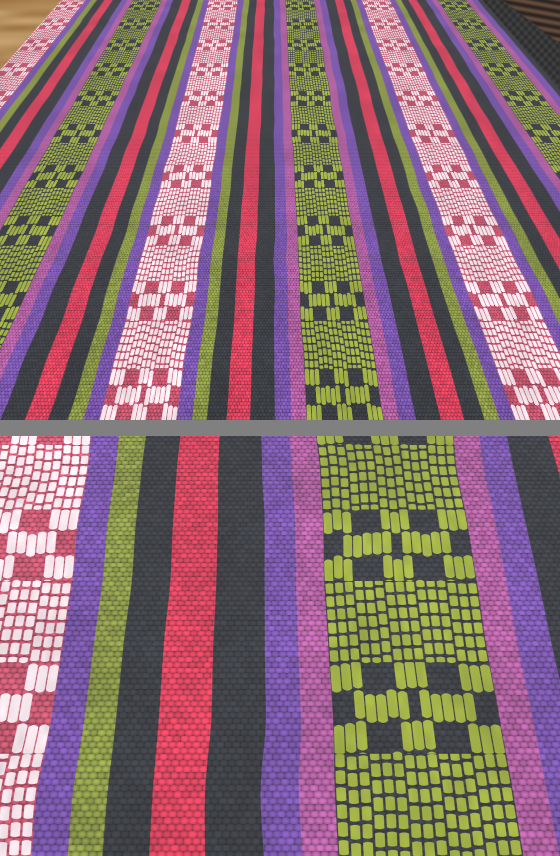
Top: the whole. Bottom: its middle third, enlarged.
This texture is drawn by a Shadertoy shader. Its source:

```glsl
// Striped handwoven cloth receding in perspective, with white and olive bands of brocade floats.

const float REPEAT = 0.63;       // width of one full stripe sequence
const float BAND = 0.059;        // half width of a brocade band
const float MOTIF = 0.1152;      // depth of one brocade motif
const float THREAD = 0.0055;     // width of one warp thread
const vec2 VANISH = vec2(0.651, -0.575);

const vec3 BLACK = vec3(0.15, 0.165, 0.18);
const vec3 RED = vec3(0.87, 0.18, 0.29);
const vec3 PURPLE = vec3(0.43, 0.27, 0.66);
const vec3 MAGENTA = vec3(0.68, 0.31, 0.60);
const vec3 GREEN = vec3(0.51, 0.57, 0.19);
const vec3 LIME = vec3(0.61, 0.68, 0.18);
const vec3 WHITE = vec3(1.0, 0.93, 0.95);
const vec3 ROSE = vec3(0.77, 0.27, 0.37);
const vec3 HAZE = vec3(0.84, 0.82, 0.87);

// Stripes from the centre of a white band to the centre of an olive one
const float EDGES[8] = float[](0.059, 0.083, 0.106, 0.136, 0.171, 0.208, 0.233, 0.256);
const vec3 STRIPES[8] = vec3[](PURPLE, GREEN, BLACK, RED, BLACK, PURPLE, MAGENTA, BLACK);

float hash(vec2 p) {
    return fract(sin(dot(p, vec2(12.9898, 78.233))) * 43758.5453);
}

float noise(vec2 p) {
    vec2 i = floor(p), f = fract(p);
    f = f * f * (3.0 - 2.0 * f);
    vec2 e = vec2(1.0, 0.0);
    return mix(mix(hash(i), hash(i + e.xy), f.x),
               mix(hash(i + e.yx), hash(i + e.xx), f.x), f.y);
}

float over(float x, float edge, float blur) {
    return smoothstep(edge - blur, edge + blur, x);
}

vec3 stripes(float d, float blur) {
    vec3 col = ROSE;
    for (int i = 0; i < 8; i++) col = mix(col, STRIPES[i], over(d, EDGES[i], blur));
    return col;
}

// Rounded thread float inside a unit cell
float dash(vec2 f, vec2 halfSize, vec2 blur) {
    vec2 q = abs(f - 0.5);
    float end = halfSize.y - 0.35 * q.x * q.x;
    return (1.0 - over(q.x, halfSize.x, blur.x)) * (1.0 - over(q.y, end, blur.y));
}

// Interlocking blocks of long floats, then a field of short ones
float brocade(float s, float m, vec2 blur) {
    float column = (s / BAND * 0.5 + 0.5) * 15.0;
    float t = fract(m), id = floor(column);
    float wobble = 0.2 * (hash(vec2(id, floor(m))) - 0.5);
    blur.x *= 7.5 / BAND;

    float row = t * 6.0 + wobble;
    float k = abs(id - 7.0);
    float outer = max(1.0 - step(1.5, k), step(4.5, k));
    float inner = step(0.5, k) * (1.0 - step(5.5, k));
    float lit = mix(outer, inner, mod(floor(row), 2.0));
    float blocks = lit * dash(fract(vec2(column, row)), vec2(0.45, 0.47), blur * vec2(1.0, 6.0));
    float small = t * 12.0 + wobble + 0.5 * mod(floor(column / 3.0), 2.0);
    float field = dash(fract(vec2(column, small)), vec2(0.40, 0.41), blur * vec2(1.0, 12.0));

    float inBlocks = over(t, 0.0, blur.y) * (1.0 - over(t, 0.5, blur.y));
    float inside = 1.0 - over(abs(s), BAND, blur.x * BAND / 7.5);
    return mix(field, blocks, inBlocks) * inside;
}

// Brightness of interlaced threads, fading out where they become too fine
float weave(vec2 cell) {
    vec2 w = fwidth(cell);
    float fade = 1.0 - smoothstep(0.3, 0.95, max(w.x, w.y));
    cell.x += 0.5 * mod(floor(cell.y), 2.0);
    vec2 f = fract(cell) - 0.5;
    float bump = 1.14 - 1.2 * dot(f, f) + 0.2 * (hash(floor(cell)) - 0.5);
    return mix(0.94, bump, fade);
}

vec3 woodFrame(vec2 p) {
    float grain = noise(vec2(p.x * 8.0 + p.y * 10.0, p.y * 60.0));
    return mix(vec3(0.62, 0.46, 0.28), vec3(0.80, 0.66, 0.46), grain);
}

vec3 darkMat(vec2 p, float blur) {
    float mesh = 0.5 + 0.5 * sin(p.x * 330.0) * sin(p.y * 300.0);
    vec3 col = mix(vec3(0.17), vec3(0.26, 0.26, 0.27), mesh);
    float slat = 0.5 + 0.5 * sin(p.y * 330.0 - p.x * 60.0);
    vec3 slats = mix(vec3(0.17, 0.14, 0.13), vec3(0.40, 0.30, 0.23), slat);
    return mix(col, slats, over(p.x - 1.31 * p.y, 1.197, blur));
}

void mainImage(out vec4 fragColor, in vec2 fragCoord) {
    vec2 p = fragCoord / iResolution.xy;
    p = vec2(p.x * 4.0 / 3.0, 1.0 - p.y);

    // Cloth coordinates: u across the stripes, m counts motifs in depth
    float depth = p.y - VANISH.y;
    float u = (p.x - VANISH.x) / depth;
    float m = 1.0 / (depth * MOTIF) - 0.48;
    vec2 blur = 0.7 * vec2(fwidth(u), fwidth(m));

    float bent = u + 0.004 * (noise(vec2(u * 12.0, m * 2.5)) - 0.5);
    float white = mod(bent + 0.206 + 0.5 * REPEAT, REPEAT) - 0.5 * REPEAT;
    float olive = mod(bent + 0.206, REPEAT) - 0.5 * REPEAT;

    vec3 col = stripes(abs(white), blur.x) * weave(vec2(u / THREAD, m * 32.0));
    float sheen = 0.93 + 0.12 * noise(vec2(u / THREAD, m * 14.0));
    col = mix(col, WHITE * sheen, brocade(white, m, blur));
    col = mix(col, LIME * sheen, brocade(olive, m, blur));

    // Uneven dye and pale light toward the far end
    col *= 0.93 + 0.14 * noise(vec2(u * 25.0, m * 3.0));
    col = mix(col, HAZE, 0.13 + 0.06 * (1.0 - p.y));

    // Table beyond both sides of the cloth
    col = mix(woodFrame(p), col, over(u, -0.878, blur.x));
    col = mix(col, darkMat(p, 0.004), over(u, 0.865, blur.x));
    fragColor = vec4(clamp(col, 0.0, 1.0), 1.0);
}
```
